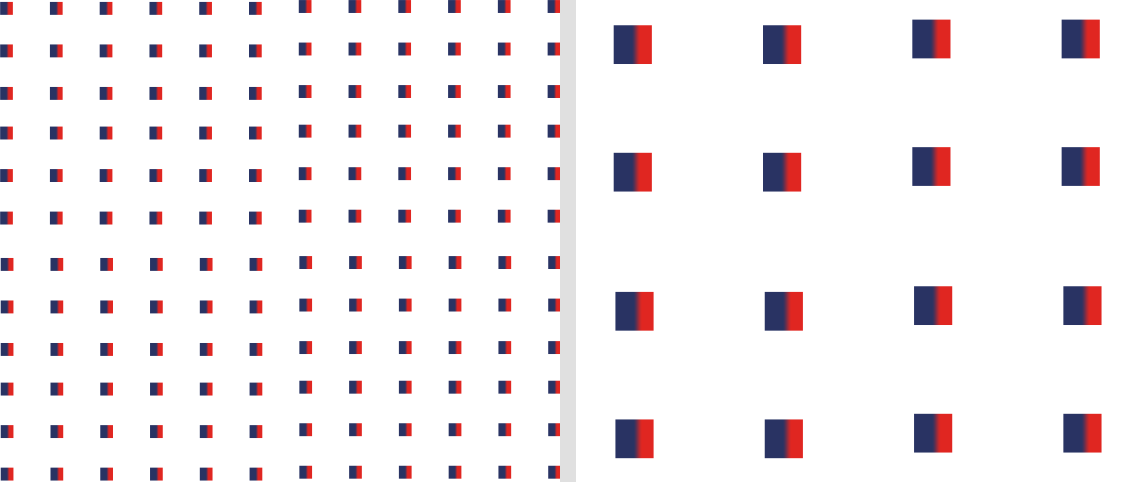
Left: the whole. Right: its middle third, enlarged.
This pattern is drawn by a Shadertoy shader. Its source:

```glsl
// Sparse grid of small two-tone squares, navy fading to red, in slightly offset blocks on white.

// Lengths are fractions of the canvas height, measured from the top left.
const vec2  FIRST_CENTER = vec2(0.0135, 0.0174);
const vec2  PITCH        = vec2(0.10326, 0.0882);
const vec2  HALF_SIZE    = vec2(0.0132, 0.0134);
const float COLUMNS      = 12.0;
const float BLOCK_ROWS   = 3.0;
const float BLOCK_STEP   = 0.2586;   // distance between the two blocks of a half
const float HALF_STEP    = 0.5312;   // distance between upper and lower half
const float RIGHT_LIFT   = 0.0039;   // right half sits a little higher
const float LOWER_SHIFT  = 0.0012;   // lower half sits a little to the right
const vec2  BLEND_RANGE  = vec2(0.46, 0.71); // navy-to-red fade across a square

const vec3 PAPER = vec3(1.0);
const vec3 NAVY  = vec3(0.16, 0.20, 0.39);
const vec3 RED   = vec3(0.88, 0.15, 0.13);

// Offset from the center of the nearest square.
vec2 squareOffset(vec2 p) {
    float right = step(FIRST_CENTER.x + PITCH.x * (COLUMNS * 0.5 - 0.5), p.x);
    p -= FIRST_CENTER;
    p.y += right * RIGHT_LIFT;

    // Fold the lower half onto the upper one, then its second block onto the first.
    float lower = step(HALF_STEP - 0.5 * PITCH.y, p.y);
    p -= lower * vec2(LOWER_SHIFT, HALF_STEP);
    p.y -= BLOCK_STEP * step(BLOCK_STEP - 0.5 * PITCH.y, p.y);

    vec2 cell = clamp(round(p / PITCH), vec2(0.0), vec2(COLUMNS, BLOCK_ROWS) - 1.0);
    return p - cell * PITCH;
}

// Antialiased coverage of an axis-aligned box.
float boxCoverage(vec2 offset, float pixel) {
    vec2 inside = clamp((HALF_SIZE - abs(offset)) / pixel + 0.5, 0.0, 1.0);
    return inside.x * inside.y;
}

void mainImage(out vec4 fragColor, in vec2 fragCoord) {
    float pixel = 1.0 / iResolution.y;
    vec2 p = vec2(fragCoord.x, iResolution.y - fragCoord.y) * pixel;

    vec2 offset = squareOffset(p);
    float across = 0.5 + 0.5 * offset.x / HALF_SIZE.x;
    vec3 ink = mix(NAVY, RED, smoothstep(BLEND_RANGE.x, BLEND_RANGE.y, across));

    fragColor = vec4(mix(PAPER, ink, boxCoverage(offset, pixel)), 1.0);
}
```
